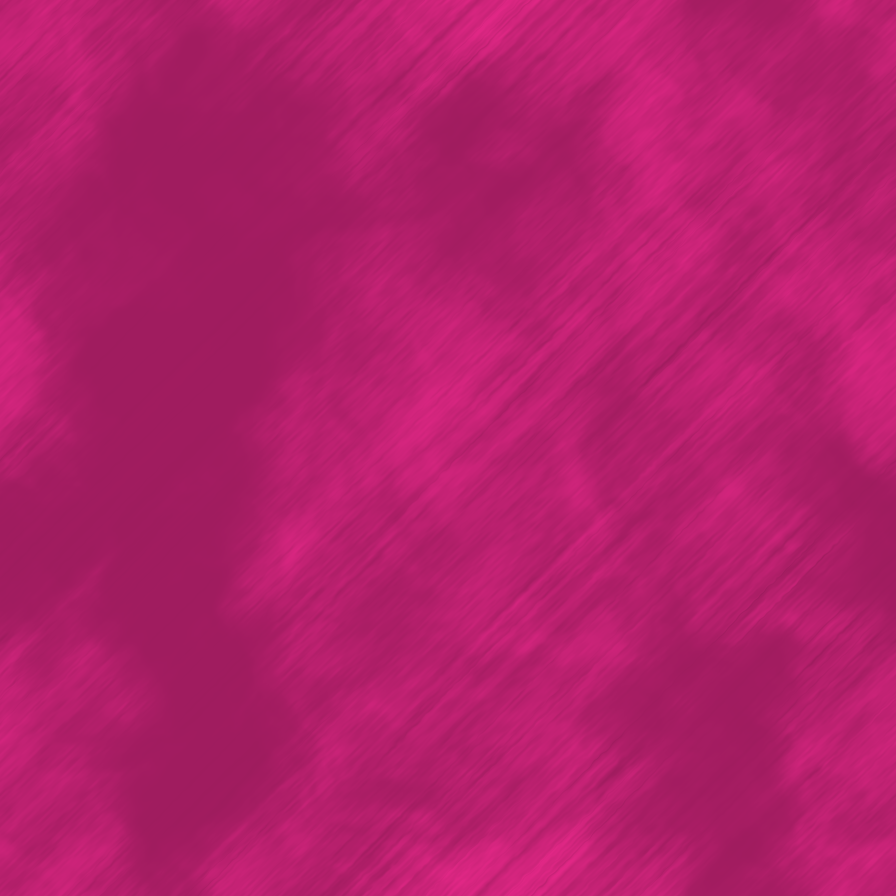
Give the GLSL for this texture, as a Shadertoy shader.

```glsl
// Magenta brushed cloth: soft cloudy light crossed by fine diagonal streaks.
// Clouds are wrapped fractal noise; streaks use the same noise, stretched in
// sheared coordinates (x - y, y), which keep a period of one canvas.

float hash(ivec2 cell, uint seed) {
    uint h = uint(cell.x) * 1597334673u ^ uint(cell.y) * 3812015801u ^ seed * 2654435769u;
    h = (h ^ (h >> 15)) * 2246822519u;
    h = (h ^ (h >> 13)) * 3266489917u;
    return float((h ^ (h >> 16)) >> 8) / 16777216.0;
}

// Value noise over the canvas, split into a whole number of wrapping cells
float wrapNoise(vec2 p, vec2 cells, uint seed) {
    p *= cells;
    vec2 cell = floor(p), f = p - cell;
    f = f * f * f * (f * (f * 6.0 - 15.0) + 10.0);
    ivec2 a = ivec2(mod(cell, cells)), b = ivec2(mod(cell + 1.0, cells));
    return mix(mix(hash(a, seed), hash(ivec2(b.x, a.y), seed), f.x),
               mix(hash(ivec2(a.x, b.y), seed), hash(b, seed), f.x), f.y);
}

// Octaves of wrapped noise, normalised to 0..1; growth scales the cells per octave
float fractal(vec2 p, vec2 cells, vec2 growth, int octaves, float gain, uint seed) {
    float sum = 0.0, total = 0.0, weight = 1.0;
    for (int i = 0; i < octaves; i++) {
        sum += weight * wrapNoise(p, cells, seed + uint(i));
        total += weight;
        weight *= gain;
        cells *= growth;
    }
    return sum / total;
}

// Thin line where the noise crosses its middle value
float ridge(vec2 p, vec2 cells, float width, uint seed) {
    return 1.0 - smoothstep(0.0, width, abs(wrapNoise(p, cells, seed) - 0.5));
}

void mainImage(out vec4 fragColor, in vec2 fragCoord) {
    vec2 uv = fragCoord / iResolution.xy;
    vec2 alongStreak = vec2(uv.x - uv.y, uv.y);

    // Clouds, gently warped to hide the noise grid
    vec2 warp = vec2(fractal(uv, vec2(5.0), vec2(2.0), 4, 0.6, 11u),
                     fractal(uv, vec2(5.0), vec2(2.0), 4, 0.6, 23u)) - 0.5;
    float cloud = fractal(uv + 0.16 * warp, vec2(5.0), vec2(2.0), 5, 0.5, 37u);

    // Long diagonal bands pull the clouds into slanted patches
    float band = fractal(alongStreak, vec2(9.0, 2.0), vec2(2.0, 1.0), 4, 0.6, 53u);
    float light = smoothstep(0.33, 0.87, 0.72 * cloud + 0.28 * band);

    // Brushing gathers in clusters and shows most where the cloth catches light
    float cluster = smoothstep(0.3, 0.7, fractal(alongStreak, vec2(7.0, 3.0), vec2(2.0, 1.0), 2, 0.6, 61u));
    float sheen = (0.12 + 0.88 * smoothstep(0.02, 0.5, light)) * (0.35 + 0.8 * cluster);

    // Long hairlines with slightly ragged edges, and thin dark scratches
    vec2 ragged = alongStreak;
    ragged.x += 0.003 * (wrapNoise(uv, vec2(140.0), 67u) - 0.5);
    float lines = fractal(ragged, vec2(60.0, 3.0), vec2(2.0, 1.0), 3, 0.95, 71u) - 0.5;
    float scratch = ridge(ragged, vec2(38.0, 3.0), 0.12, 97u) + 0.7 * ridge(ragged, vec2(75.0, 4.0), 0.18, 101u);
    float grain = wrapNoise(alongStreak, vec2(256.0, 80.0), 83u) - 0.5;

    float brightness = 0.628 + 0.24 * light
                     + sheen * (0.13 * lines - 0.036 * scratch) + 0.05 * grain * smoothstep(0.0, 0.4, light);
    vec3 magenta = vec3(1.0, 0.174, 0.593);
    fragColor = vec4(magenta * clamp(brightness, 0.6, 0.88), 1.0);
}
```
